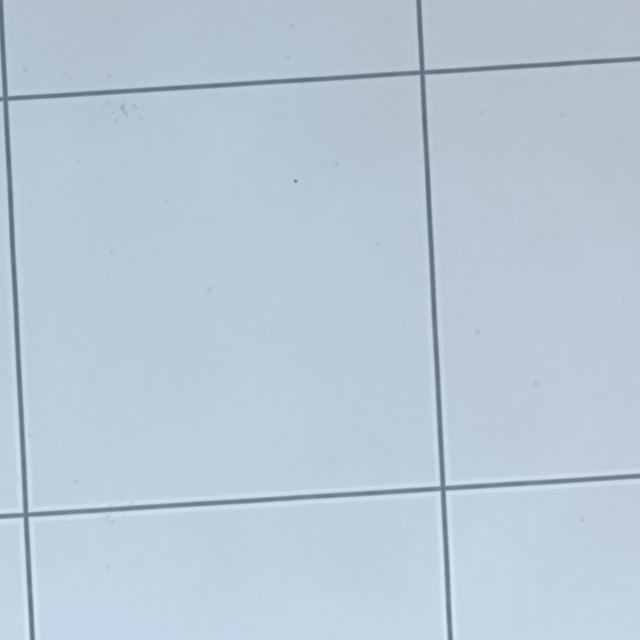
Reproduce this texture procedurally as a Shadertoy shader.

```glsl
// Pale blue-grey square tiles with thin, slightly tilted dark joints and faint wear.

const vec3 SHADE_COLOR = vec3(0.695, 0.755, 0.800);
const vec3 TILE_COLOR  = vec3(0.730, 0.793, 0.850);
const vec3 LIGHT_COLOR = vec3(0.765, 0.845, 0.910);
const vec3 JOINT_COLOR = vec3(0.350, 0.410, 0.460);

const vec2 TILE_PITCH  = vec2(0.6535, 0.6520);
const vec2 GRID_ORIGIN = vec2(0.0505, 0.1930);
const vec2 GRID_SHEAR  = vec2(-0.0497, 0.0630);

vec2 hash2(vec2 p) {
    vec3 q = fract(p.xyx * vec3(0.1031, 0.1030, 0.0973));
    q += dot(q, q.yzx + 33.33);
    return fract((q.xx + q.yz) * q.zy);
}

float cornerSlope(vec2 cell, vec2 corner, vec2 f) {
    return dot(hash2(cell + corner) * 2.0 - 1.0, f - corner);
}

float gradientNoise(vec2 p) {
    vec2 cell = floor(p), f = fract(p);
    vec2 w = f * f * f * (f * (f * 6.0 - 15.0) + 10.0);
    float low  = mix(cornerSlope(cell, vec2(0, 0), f), cornerSlope(cell, vec2(1, 0), f), w.x);
    float high = mix(cornerSlope(cell, vec2(0, 1), f), cornerSlope(cell, vec2(1, 1), f), w.x);
    return mix(low, high, w.y);
}

float fbm(vec2 p) {
    float sum = 0.0, gain = 0.5;
    for (int i = 0; i < 4; i++) {
        sum += gain * gradientNoise(p);
        p = p * 2.03 + 17.3;
        gain *= 0.5;
    }
    return sum;
}

// Signed distances to the nearest upright (x) and level (y) joint.
vec2 jointOffsets(vec2 p) {
    vec2 g = (p - GRID_ORIGIN - GRID_SHEAR * p.yx) / TILE_PITCH;
    return (fract(g + 0.5) - 0.5) * TILE_PITCH;
}

// Soft-edged stroke around a distance of zero.
float stroke(float d, float halfWidth, float blur) {
    return 1.0 - smoothstep(halfWidth - blur, halfWidth + blur, abs(d));
}

// Narrow bright rim beside a joint.
float rim(float d, float offset, float width) {
    float t = (abs(d) - offset) / width;
    return exp(-t * t);
}

// Sparse specks, at most one per cell; density is the share of cells used.
float specks(vec2 p, float scale, float density, float radius) {
    vec2 cell = floor(p * scale);
    vec2 center = (cell + 0.25 + 0.5 * hash2(cell)) / scale;
    vec2 pick = hash2(cell + 71.7);
    float r = radius * mix(0.6, 1.2, pick.y);
    return step(pick.x, density) * (1.0 - smoothstep(0.2 * r, r, length(p - center)));
}

float smudge(vec2 p, vec2 center, vec2 size) {
    vec2 q = (p - center) / size;
    return exp(-dot(q, q));
}

// Light falls from the lower left; the top stays in shade.
vec3 tileSurface(vec2 p) {
    float cloud = fbm(p * vec2(4.0, 3.0) + 5.0);
    float light = 0.96 - 0.88 * p.y - 0.10 * p.x + 0.35 * cloud;
    vec3 color = mix(SHADE_COLOR, TILE_COLOR, smoothstep(0.0, 0.48, light));
    color = mix(color, LIGHT_COLOR, smoothstep(0.45, 1.0, light));
    color += vec3(0.012, -0.003, -0.008) * smoothstep(0.4, 1.0, p.x);
    return color + 0.018 * fbm(p * 45.0) + 0.010 * gradientNoise(p * 160.0);
}

void mainImage(out vec4 fragColor, in vec2 fragCoord) {
    vec2 p = fragCoord / iResolution.xy;
    float pixel = 1.0 / min(iResolution.x, iResolution.y);
    vec3 color = tileSurface(p);

    // Scuffs and specks
    float grit = smoothstep(0.0, 0.30, fbm(p * 75.0));
    float scuff = smudge(p, vec2(0.19, 0.825), vec2(0.035, 0.022))
                + smudge(p, vec2(0.18, 0.207), vec2(0.030, 0.018));
    color -= 0.13 * grit * scuff;
    color -= 0.05 * specks(p, 14.0, 0.12, 0.006);
    color -= 0.28 * stroke(length(p - vec2(0.462, 0.717)), 0.0025, 0.0018);

    // Joints, softer and more brightly rimmed toward the bottom
    vec2 d = jointOffsets(p) + 0.0008 * gradientNoise(p * 9.0);
    float low = 1.0 - smoothstep(0.1, 0.8, p.y);
    float blur = max(0.0023, pixel);
    float upright = stroke(d.x, 0.0036, blur);
    float level = stroke(d.y, 0.0035, blur) * mix(0.93, 0.82, low);
    float rims = max(rim(d.x, 0.0085, 0.0035), rim(d.y, 0.0085, 0.0035));
    color += mix(0.015, 0.055, low) * rims;

    float wear = 0.94 + 0.25 * fbm(p * 28.0);
    float joint = max(upright * mix(0.98, 0.88, low), level);
    color = mix(color, JOINT_COLOR, clamp(joint * wear, 0.0, 1.0));

    fragColor = vec4(clamp(color, 0.0, 1.0), 1.0);
}
```
